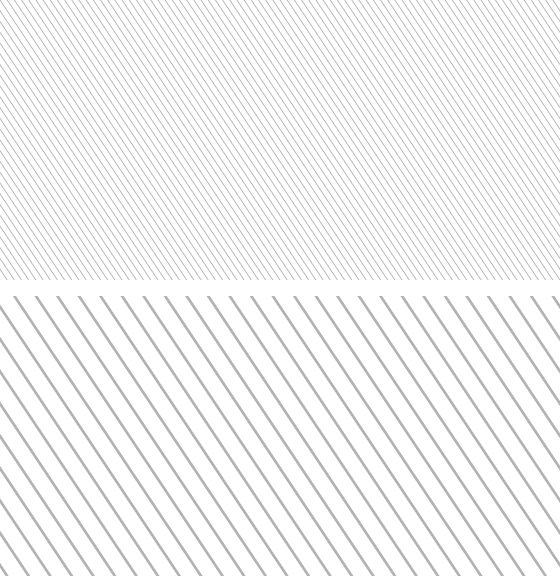
Top: the whole. Bottom: its middle third, enlarged.
Give the GLSL for this pattern, as a Shadertoy shader.

```glsl
// Thin grey diagonal pinstripes on white, falling from left to right

// Exact share of a pixel-wide window that a stripe of the given half width covers
float stripeCoverage(float dist, float halfWidth, float pixel) {
    float upper = clamp(dist + 0.5 * pixel, -halfWidth, halfWidth);
    float lower = clamp(dist - 0.5 * pixel, -halfWidth, halfWidth);
    return (upper - lower) / pixel;
}

void mainImage(out vec4 fragColor, in vec2 fragCoord) {
    float pixel = 1.0 / iResolution.y;
    vec2 p = fragCoord * pixel;

    // Stripes per canvas height along x and y: 78 across, 26 down at 2:1
    vec2 frequency = vec2(39.0, 26.0);
    float phase = dot(p, frequency);

    // Signed distance to the nearest stripe centre
    float dist = (fract(phase + 0.5) - 0.5) / length(frequency);

    float ink = stripeCoverage(dist, 0.0016, pixel);
    fragColor = vec4(mix(vec3(1.0), vec3(0.70), ink), 1.0);
}
```
